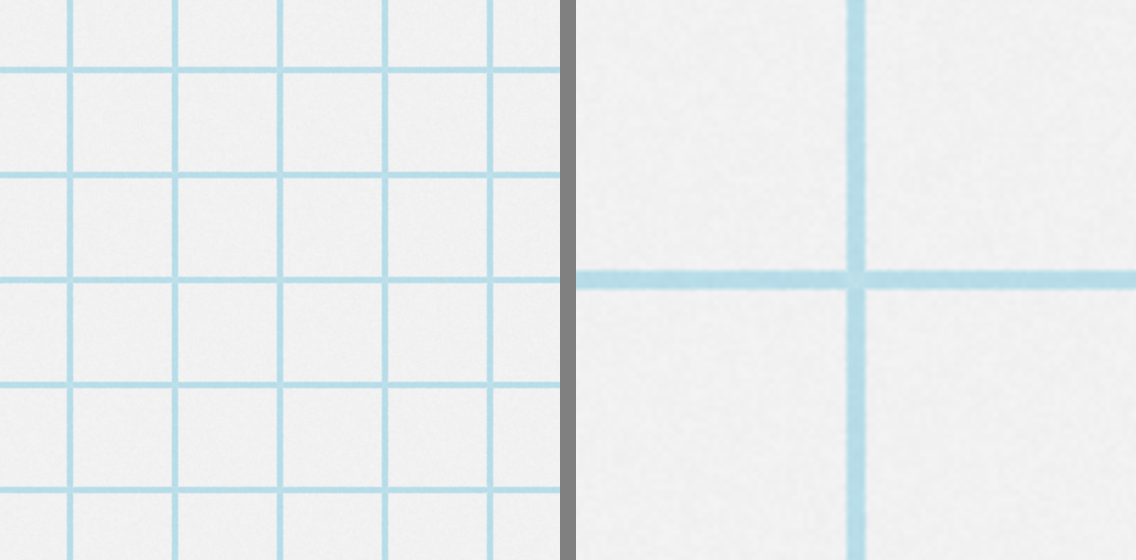
Left: the whole. Right: its middle third, enlarged.
Give the GLSL for this pattern, as a WebGL 1 fragment shader.

```glsl
precision highp float;

uniform vec2 u_resolution;

#define PITCH 0.1875
#define HALF_WIDTH 0.0056
#define EDGE_SOFTNESS 0.0022
#define EDGE_WOBBLE 0.0005
#define GRAIN_SCALE 300.0
#define GRAIN_AMOUNT 0.022
#define CROSSING_FADE 0.12
#define PAPER_COLOR vec3(0.946, 0.946, 0.948)
#define LINE_COLOR vec3(0.712, 0.865, 0.910)

float hash(vec2 p) {
    vec3 q = fract(vec3(p.xyx) * 0.1031);
    q += dot(q, q.yzx + 33.33);
    return fract((q.x + q.y) * q.z);
}

float valueNoise(vec2 p) {
    vec2 cell = floor(p);
    vec2 t = fract(p);
    t = t * t * (3.0 - 2.0 * t);
    float low = mix(hash(cell), hash(cell + vec2(1.0, 0.0)), t.x);
    float high = mix(hash(cell + vec2(0.0, 1.0)), hash(cell + vec2(1.0, 1.0)), t.x);
    return mix(low, high, t.y);
}

// Fine paper tooth, centred on zero
float paperGrain(vec2 uv) {
    float fine = valueNoise(uv * GRAIN_SCALE);
    float coarse = valueNoise(uv * GRAIN_SCALE * 0.5 + 17.0);
    return mix(fine, coarse, 0.3) - 0.5;
}

// Distance to the nearest vertical (x) and horizontal (y) line centre
vec2 gridDistance(vec2 uv) {
    return abs(fract((uv - 0.5) / PITCH + 0.5) - 0.5) * PITCH;
}

void main() {
    vec2 uv = gl_FragCoord.xy / u_resolution;
    float grain = paperGrain(uv);

    // Soft ink lines with slightly uneven edges
    vec2 dist = gridDistance(uv) + grain * EDGE_WOBBLE;
    vec2 softness = max(vec2(EDGE_SOFTNESS), 0.75 / u_resolution);
    vec2 ink = 1.0 - smoothstep(HALF_WIDTH - softness, HALF_WIDTH + softness, dist);

    // Ink is a little paler where lines cross
    float coverage = max(ink.x, ink.y) - CROSSING_FADE * ink.x * ink.y;

    vec3 color = mix(PAPER_COLOR, LINE_COLOR, coverage);
    color += grain * GRAIN_AMOUNT;
    gl_FragColor = vec4(color, 1.0);
}
```
